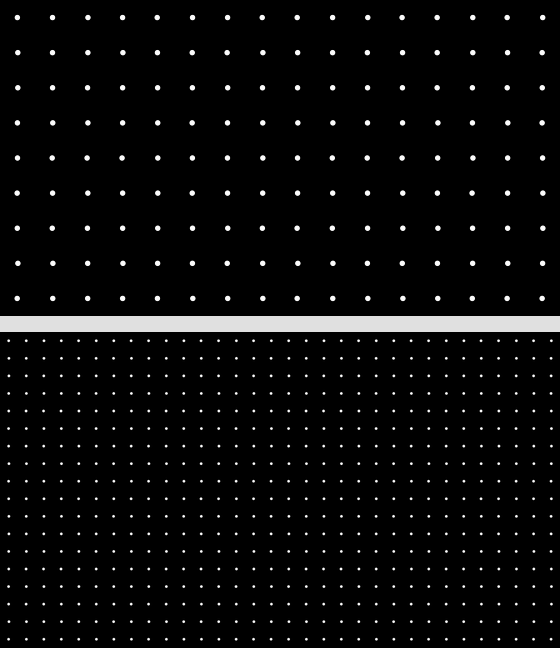
Top: one tile. Bottom: repeated 2 by 2.
Give the GLSL for this pattern, as a WebGL 2 fragment shader.

```glsl
#version 300 es
precision highp float;

uniform vec2 u_resolution;
out vec4 fragColor;

float hash(vec2 p) {
    vec3 q = fract(vec3(p.xyx) * 0.1031);
    q += dot(q, q.yzx + 33.33);
    return fract((q.x + q.y) * q.z);
}

void main() {
    // Whole cells across and down, so the edges join
    vec2 grid = vec2(16.0, 9.0);
    vec2 p = gl_FragCoord.xy / u_resolution * grid;
    vec2 cell = floor(p);

    // Each dot sits in the middle of its cell, with a slight sideways drift
    vec2 center = vec2(0.5 + 0.026 * (hash(cell + 1.0) - 0.5), 0.5);
    float dist = length(fract(p) - center) - 0.077;

    // Edge softened over one pixel
    float pixel = grid.y / u_resolution.y;
    float dot_mask = 1.0 - smoothstep(-0.6 * pixel, 0.6 * pixel, dist);

    vec3 black = vec3(0.0);
    vec3 white = vec3(0.98);
    fragColor = vec4(mix(black, white, dot_mask), 1.0);
}
```
